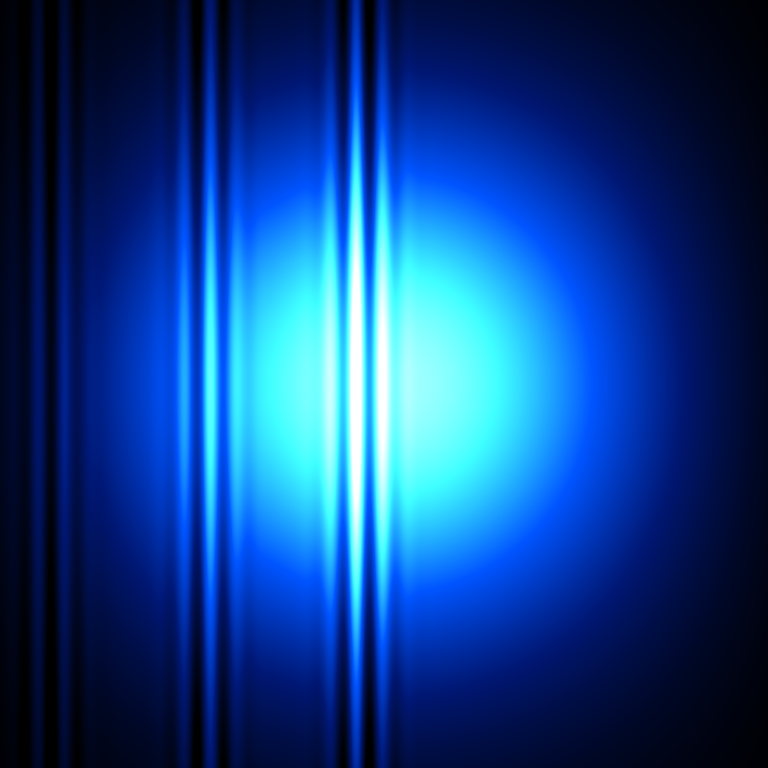
A Shadertoy shader for this background:

```glsl
const vec3 NAVY = vec3(0.0, 0.09, 0.45);
const vec3 BLUE = vec3(0.0, 0.33, 1.0);
const vec3 CYAN = vec3(0.25, 1.0, 1.0);
const vec3 WHITE = vec3(1.0);
const float TAU = 6.2831853;

float gaussian(float d, float width) {
    float q = d / width;
    return exp(-q * q);
}

// Energy 0..4 runs through black, navy, blue, cyan and white
vec3 energyRamp(float energy) {
    vec3 color = NAVY * clamp(energy, 0.0, 1.0);
    color = mix(color, BLUE, clamp(energy - 1.0, 0.0, 1.0));
    color = mix(color, CYAN, clamp(energy - 2.0, 0.0, 1.0));
    return mix(color, WHITE, clamp(energy - 3.0, 0.0, 1.0));
}

// Round glow, dimmed towards the left and right borders
float roundGlow(vec2 p, float peak, float radius) {
    float border = 1.0 - 0.5 * pow(min(abs(2.0 * p.x), 1.0), 6.0);
    return peak * gaussian(length(p), radius) * border;
}

// Bright and dark fringes inside a soft envelope
float wavePacket(float x, float crest, float middle, float period, float width) {
    return cos(TAU * (x - crest) / period) * gaussian(x - middle, width);
}

void mainImage(out vec4 fragColor, in vec2 fragCoord) {
    vec2 uv = fragCoord / iResolution.xy;
    vec2 p = uv - 0.5;

    float energy = roundGlow(p, 3.55, 0.363);

    // Three fringe groups, stronger towards the centre
    float fringes = 0.0;
    for (int i = 0; i < 3; i++) {
        float k = float(i);
        float crest = 0.0846 + 0.1895 * k;
        float middle = 0.0677 + 0.2012 * k;
        float strength = 0.48 + 0.33 * k;
        fringes += strength * wavePacket(uv.x, crest, middle, 0.0358, 0.037);
    }
    energy += fringes * gaussian(p.y, 0.9);

    fragColor = vec4(energyRamp(energy), 1.0);
}
```
